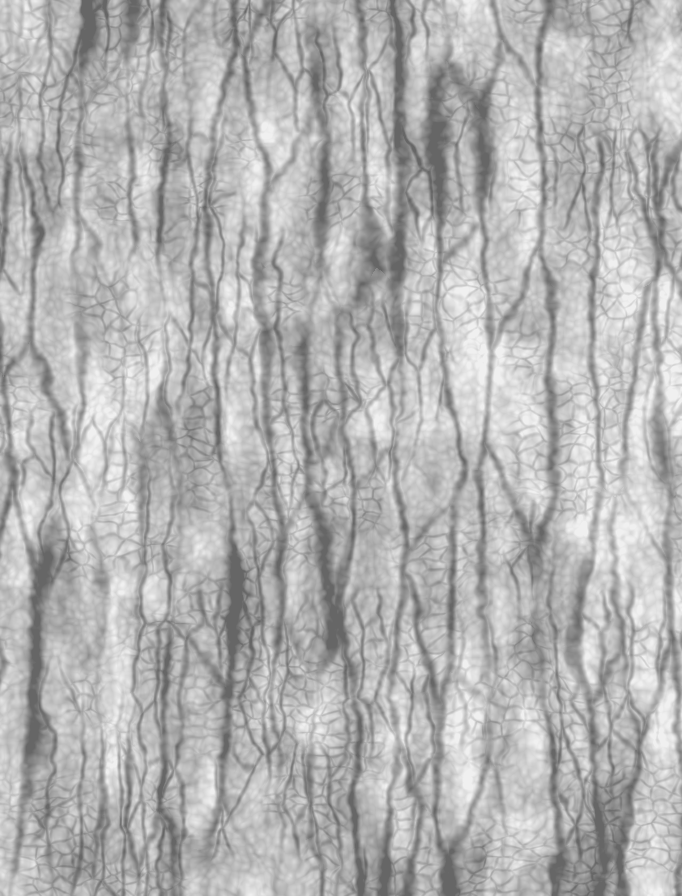
Give the GLSL for this texture, as a WebGL 2 fragment shader.

```glsl
#version 300 es
precision highp float;
// Pale grey tree bark: long upright furrows, finer wandering cracks and short cross checks.
// Each crack layer is the border of a stretched cellular pattern on warped coordinates;
// streaks, flakes and cellular mottling shade the plates in between.

#define BASE_TONE 0.782
#define FURROW_CELLS vec2(20.0, 4.6)
#define CRACK_CELLS vec2(37.0, 13.0)
#define CHECK_CELLS vec2(52.0, 72.0)
#define MOTTLE_CELLS vec2(105.0, 92.0)
#define FURROW_WIDTH 0.0062
#define CRACK_WIDTH 0.0046
#define CHECK_WIDTH 0.0030
#define FURROW_DEPTH 0.29
#define CRACK_DEPTH 0.23
#define CHECK_DEPTH 0.12
#define WARP 0.016

uniform vec2 u_resolution;
out vec4 fragColor;

vec2 hash2(vec2 cell) {
    vec3 h = fract(cell.xyx * vec3(0.1031, 0.1030, 0.0973));
    h += dot(h, h.yzx + 33.33);
    return fract((h.xx + h.yz) * h.zy);
}

// Smooth value noise, 0 to 1
float noise(vec2 p) {
    vec2 cell = floor(p), f = fract(p);
    f = f * f * f * (f * (f * 6.0 - 15.0) + 10.0);
    float low = mix(hash2(cell).x, hash2(cell + vec2(1, 0)).x, f.x);
    float high = mix(hash2(cell + vec2(0, 1)).x, hash2(cell + vec2(1, 1)).x, f.x);
    return mix(low, high, f.y);
}

// Vector to the feature point of a neighbouring cell
vec2 toPoint(vec2 cell, vec2 f, vec2 offset) {
    return offset + 0.08 + 0.84 * hash2(cell + offset) - f;
}

// Vector to the nearest feature point
vec2 nearestPoint(vec2 q) {
    vec2 cell = floor(q), f = fract(q), nearest = vec2(8.0);
    for (int y = -1; y <= 1; y++)
        for (int x = -1; x <= 1; x++) {
            vec2 r = toPoint(cell, f, vec2(x, y));
            if (dot(r, r) < dot(nearest, nearest)) nearest = r;
        }
    return nearest;
}

// Soft cell borders, 0 to 1; a larger upright value fades the level ones
float cracks(vec2 p, vec2 cells, float width, float upright) {
    vec2 q = p * cells, cell = floor(q), f = fract(q);
    vec2 nearest = nearestPoint(q);
    float crack = 0.0;
    width = max(width, 1.2 / u_resolution.y);
    for (int y = -1; y <= 1; y++)
        for (int x = -1; x <= 1; x++) {
            vec2 r = toPoint(cell, f, vec2(x, y));
            vec2 between = r - nearest;
            if (dot(between, between) < 0.0001) continue;
            vec2 normal = normalize(between);
            vec2 slope = normal * cells;
            float d = dot(0.5 * (r + nearest), normal) / length(slope);
            float weight = pow(abs(slope.x) / length(slope) + 0.001, upright);
            crack = max(crack, weight * (1.0 - smoothstep(0.0, width, d)));
        }
    return crack;
}

// Sideways and lengthwise wander at three scales
vec2 warp(vec2 p) {
    vec2 shift = vec2(noise(p * vec2(11, 7)), noise(p * vec2(9, 8) + 31.0)) - 0.5;
    shift += 0.5 * (vec2(noise(p * vec2(38, 27) + 57.0), noise(p * 34.0 + 83.0)) - 0.5);
    shift += 0.24 * (vec2(noise(p * 85.0 + 19.0), noise(p * 80.0 + 47.0)) - 0.5);
    return p + WARP * shift * vec2(1.0, 1.3);
}

void main() {
    vec2 p = gl_FragCoord.xy / u_resolution.y + 3.0;
    vec2 w = warp(p);

    // Plate surface: broad shade, upright streaks, flakes and grain
    float tone = BASE_TONE;
    tone += 0.11 * (noise(w * vec2(9, 4) + 11.0) - 0.5);
    tone += 0.19 * (noise(w * vec2(31, 5) + 23.0) - 0.5);
    tone += 0.13 * (noise(w * vec2(64, 34) + 5.0) - 0.5);
    tone += 0.07 * (noise(p * vec2(210, 180)) - 0.5);
    tone += 0.14 * (0.42 - length(nearestPoint(w * MOTTLE_CELLS)));
    tone += 0.09 * smoothstep(0.58, 0.9, noise(w * vec2(34, 15) + 71.0));

    // Shadowed hollows, where furrows widen into lens shapes
    float hollow = smoothstep(0.62, 0.92, noise(w * vec2(19, 6) + 43.0));
    tone -= 0.11 * hollow;

    // Three crack layers, each broken up by its own patches
    float furrowPatch = smoothstep(0.12, 0.55, noise(p * vec2(14, 9) + 61.0));
    float crackPatch = smoothstep(0.32, 0.68, noise(p * vec2(17, 10) + 91.0));
    float checkPatch = smoothstep(0.3, 0.75, noise(p * vec2(22, 18) + 17.0));
    float furrowWidth = FURROW_WIDTH * (0.65 + 0.6 * furrowPatch + 1.3 * hollow);
    float furrow = cracks(w, FURROW_CELLS, furrowWidth, 2.0) * mix(0.25, 1.0, furrowPatch);
    float crack = cracks(w + 7.0, CRACK_CELLS, CRACK_WIDTH, 0.9) * crackPatch;
    float check = cracks(w + 13.0, CHECK_CELLS, CHECK_WIDTH, 0.0) * checkPatch;
    float depth = max(FURROW_DEPTH * furrow, CRACK_DEPTH * crack);
    tone -= max(depth, CHECK_DEPTH * check) + 0.25 * min(depth, CHECK_DEPTH * check);

    fragColor = vec4(vec3(clamp(tone, 0.4, 0.94)), 1.0);
}
```
